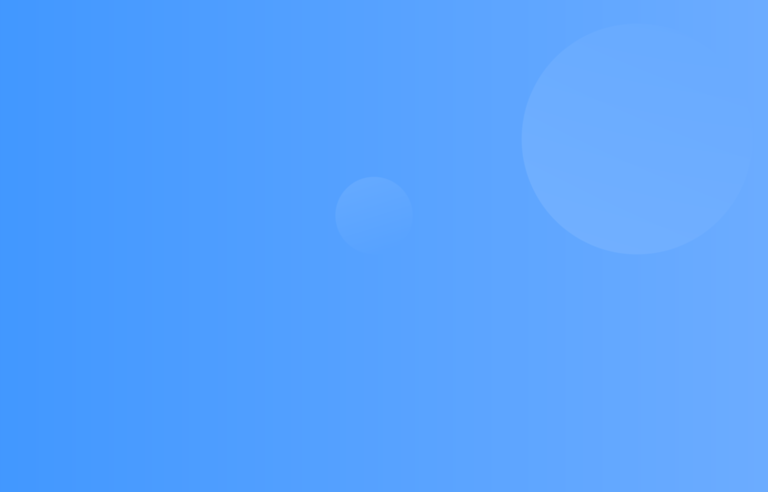
This background is drawn by a Shadertoy shader. Its source:

```glsl
// A calm blue backdrop that lightens from left to right, with two pale discs.
// Each disc is a distance function filled with white, whose opacity fades
// along a diagonal until the far rim melts into the backdrop.

// Opacity of a disc that is strongest on the side facing brightSide.
float fadingDisc(vec2 p, vec2 center, float radius, vec2 brightSide, float opacity) {
    vec2 offset = p - center;
    float pixel = 1.0 / iResolution.y;
    float coverage = 1.0 - smoothstep(-pixel, pixel, length(offset) - radius);
    float along = dot(offset, normalize(brightSide)) / radius;
    return opacity * coverage * clamp(0.5 + 0.5 * along, 0.0, 1.0);
}

void mainImage(out vec4 fragColor, in vec2 fragCoord) {
    vec2 uv = fragCoord / iResolution.xy;
    // Height spans one unit, so the discs stay round.
    vec2 aspect = vec2(iResolution.x / iResolution.y, 1.0);
    vec2 p = uv * aspect;

    // Horizontal backdrop gradient
    vec3 color = mix(vec3(0.257, 0.594, 1.0), vec3(0.422, 0.674, 1.0), uv.x);

    // Large disc at the upper right, brightest at its lower left
    float largeDisc = fadingDisc(p, vec2(0.8295, 0.7175) * aspect, 0.2345, vec2(-1.0, -0.6), 0.105);
    color = mix(color, vec3(1.0), largeDisc);

    // Small disc near the middle, brightest at its upper left
    float smallDisc = fadingDisc(p, vec2(0.4870, 0.5620) * aspect, 0.0785, vec2(-0.6, 1.0), 0.09);
    color = mix(color, vec3(1.0), smallDisc);

    fragColor = vec4(color, 1.0);
}
```
